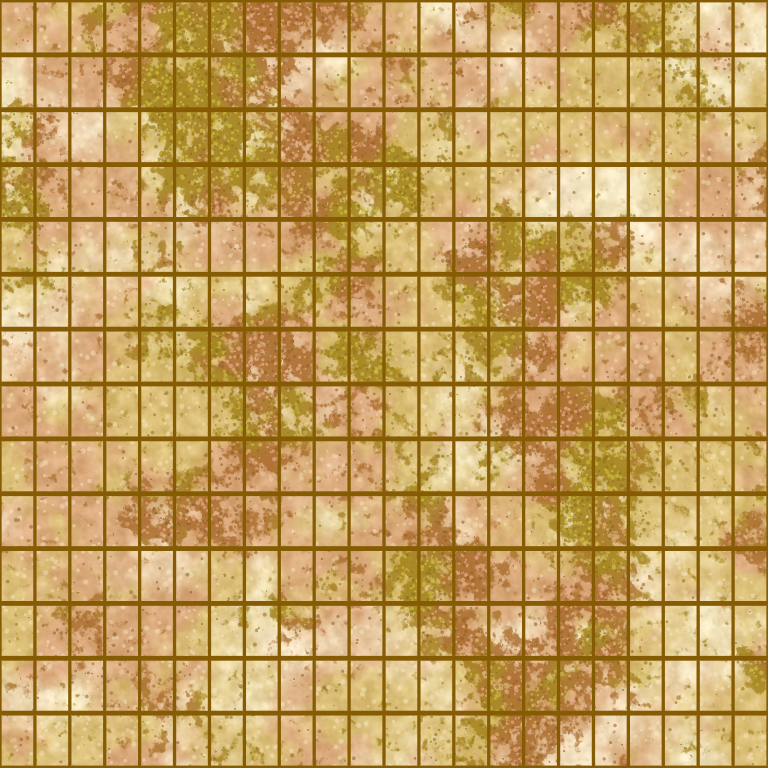
Write a Shadertoy shader that draws this pattern.

```glsl
const vec2 GRID = vec2(22.0, 14.0);
const vec2 LINE_WIDTH = vec2(0.0043, 0.0063);
const vec3 GROUT = vec3(0.52, 0.36, 0.015);
const vec3 ROSE = vec3(0.86, 0.67, 0.49);
const vec3 STRAW = vec3(0.86, 0.75, 0.47);
const vec3 CREAM = vec3(0.98, 0.94, 0.82);
const vec3 RUST = vec3(0.66, 0.42, 0.17);
const vec3 OLIVE = vec3(0.63, 0.50, 0.10);
const vec3 PINK = vec3(0.91, 0.66, 0.53);
const vec3 LIME = vec3(0.79, 0.74, 0.23);

float hash(vec2 p) {
    return fract(sin(dot(p, vec2(127.1, 311.7))) * 43758.5453);
}

float valueNoise(vec2 p) {
    vec2 cell = floor(p);
    vec2 f = fract(p);
    f = f * f * (3.0 - 2.0 * f);
    float low = mix(hash(cell), hash(cell + vec2(1, 0)), f.x);
    float high = mix(hash(cell + vec2(0, 1)), hash(cell + vec2(1, 1)), f.x);
    return mix(low, high, f.y);
}

float fbm(vec2 p, int octaves) {
    float sum = 0.0, total = 0.0, amplitude = 0.5;
    for (int i = 0; i < octaves; i++) {
        sum += amplitude * valueNoise(p);
        total += amplitude;
        p = mat2(1.6, 1.2, -1.2, 1.6) * p + 17.3;
        amplitude *= 0.55;
    }
    return sum / total;
}

// Round flecks of random size, jittered inside a fine lattice
float flecks(vec2 p, float density) {
    float cover = 0.0;
    for (int y = -1; y <= 1; y++) {
        for (int x = -1; x <= 1; x++) {
            vec2 cell = floor(p) + vec2(x, y);
            vec2 center = cell + vec2(hash(cell), hash(cell + 41.7));
            float radius = mix(0.25, 0.65, hash(cell + 83.1));
            float present = step(hash(cell + 12.9), density);
            float dist = length(p - center);
            cover = max(cover, present * (1.0 - smoothstep(radius * 0.5, radius, dist)));
        }
    }
    return cover;
}

vec3 weatheredStone(vec2 uv, vec2 tile) {
    // Broad rose and straw clouds with a slight tint per tile
    float tint = hash(tile + 5.3) - 0.5;
    float hue = fbm(uv * 13.0 + 31.0, 5) + 0.14 * tint;
    float warm = smoothstep(0.38, 0.62, hue);
    vec3 color = mix(STRAW, ROSE, warm);

    // Pale bloom and fine mottling
    float bloom = fbm(uv * 12.0 + 73.0, 5) + 0.08 * (hash(tile + 9.1) - 0.5);
    color = mix(color, CREAM, 0.85 * smoothstep(0.42, 0.80, bloom));
    float grain = fbm(uv * 75.0 + 11.0, 3);
    color += (grain - 0.5) * vec3(0.16, 0.19, 0.24);

    // Ragged stains gathered into worn patches
    float wear = smoothstep(0.40, 0.70, fbm(uv * 9.0 + 140.0, 4));
    float ragged = fbm(uv * 85.0 + 57.0, 4) + 0.40 * wear;
    float stain = smoothstep(0.64, 0.84, ragged);
    vec3 stainColor = mix(OLIVE, RUST, warm);
    color = mix(color, stainColor, 0.12 * wear + 0.75 * stain);

    // Bright mineral flecks and small dark pits
    float bright = flecks(uv * 165.0 + 7.0, 0.08 + 0.38 * wear);
    color = mix(color, mix(LIME, PINK, warm), bright * (0.15 + 0.6 * wear));
    float pale = flecks(uv * 140.0 + 29.0, 0.14);
    color = mix(color, CREAM, 0.4 * pale * (1.0 - wear));
    float pits = flecks(uv * 185.0 + 61.0, 0.02 + 0.28 * wear);
    return mix(color, stainColor * 0.86, 0.55 * pits);
}

// Coverage of the grid lines, centered on tile borders
float gridLines(vec2 uv, vec2 pixel) {
    vec2 toBorder = (0.5 - abs(fract(uv * GRID) - 0.5)) / GRID;
    vec2 edge = (toBorder - 0.5 * LINE_WIDTH) / pixel;
    vec2 cover = clamp(0.5 - edge, 0.0, 1.0);
    return max(cover.x, cover.y);
}

void mainImage(out vec4 fragColor, in vec2 fragCoord) {
    vec2 uv = fragCoord / iResolution.xy;
    vec2 tile = floor(uv * GRID);
    vec3 color = weatheredStone(uv, tile);
    color = mix(color, GROUT, gridLines(uv, 1.0 / iResolution.xy));
    fragColor = vec4(clamp(color, 0.0, 1.0), 1.0);
}
```
